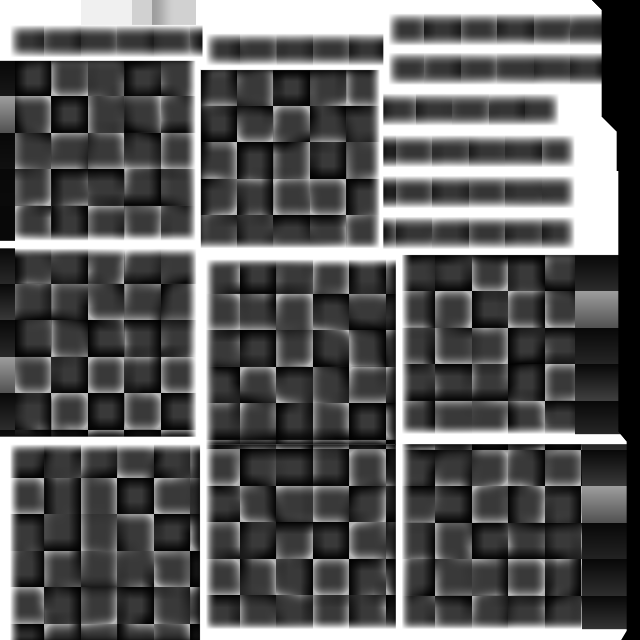
Give the GLSL for this texture map, as a Shadertoy shader.

```glsl
// Baked cavity map: panels of tilted square tiles with white glowing rims,
// thin side strips, smeared margins and a black border on the right.
// Each tile is a random tilted plane; height steps to neighbours shade its edges.

#define UNITS 768.0      // layout units across the canvas
#define PITCH 43.8       // tile size
#define EDGE 15.0        // reach of shading at tile edges
#define RIM 14.0         // reach of the white rim in panels
#define STRIP_RIM 17.0   // reach of the white rim in strips
#define BASE 0.225       // flat tile grey
#define LIGHT 0.40       // strength of raised edges
#define TILT 0.9         // slope of the tiles

// Left, top, right, bottom, measured from the upper left.
const vec4 PANELS[8] = vec4[8](
    vec4(-1, 73, 235, 289), vec4(241, 84, 456, 298),
    vec4(-1, 298, 236, 524), vec4(247, 311, 475, 533),
    vec4(482, 306, 746, 521), vec4(12, 533, 240, 770),
    vec4(247, 533, 475, 755), vec4(482, 533, 756, 755));
// Grid origin, then the x range outside which rows are smeared.
const vec4 GRIDS[8] = vec4[8](
    vec4(18, 71.5, 18, 800), vec4(240.5, 83, 0, 800),
    vec4(18, 296.5, 18, 800), vec4(244, 308.5, 0, 800),
    vec4(478.5, 305.5, 0, 690), vec4(9.5, 529.5, 0, 800),
    vec4(244, 539, 0, 800), vec4(478.5, 539.5, 0, 698));
// Sides with a white rim; the other sides are shadowed.
const vec4 GLOWS[8] = vec4[8](
    vec4(0, 0, 1, 1), vec4(0, 0, 1, 1), vec4(0, 1, 1, 0), vec4(1, 1, 0, 0),
    vec4(1, 0, 0, 1), vec4(1, 1, 0, 0), vec4(1, 0, 0, 1), vec4(1, 0, 0, 1));
// Left, top, right end and first joint of each strip.
const vec4 STRIPS[8] = vec4[8](
    vec4(12, 30, 243, 53), vec4(247, 40, 460, 288),
    vec4(466, 16, 726, 509), vec4(466, 63, 726, 509),
    vec4(460, 112, 671, 499), vec4(460, 162, 690, 475),
    vec4(460, 211, 690, 475), vec4(460, 260, 690, 475));

float hash(vec2 p) {
    vec3 a = fract(vec3(p.xyx) * 0.1031);
    a += dot(a, a.yzx + 33.33);
    return fract((a.x + a.y) * a.z);
}

// Height of a tile's tilted plane at a place relative to its centre.
float tileHeight(vec2 cell, vec2 local) {
    vec2 slope = vec2(hash(cell + 17.3), hash(cell + 41.7)) - 0.5;
    return hash(cell) - 0.5 + TILT * dot(slope, local);
}

// Grey of the tile field: lighter above a step, darker below it.
float tiles(vec2 p, float seed, float aa) {
    vec2 g = p / PITCH;
    vec2 id = floor(g), local = fract(g) - 0.5;
    vec2 cell = id + seed * 31.0;
    float own = tileHeight(cell, local), light = 0.0, shade = 1.0;
    for (int k = 0; k < 4; k++) {
        float s = k < 2 ? 1.0 : -1.0;
        vec2 dir = k % 2 == 0 ? vec2(s, 0) : vec2(0, s);
        float d = (0.5 - dot(local, dir)) * PITCH;
        float fade = clamp(1.0 - d / EDGE, 0.0, 1.0);
        fade *= fade * smoothstep(-0.5 * aa, 0.5 * aa, d);
        float rise = clamp((tileHeight(cell + dir, local) - own) * 2.4, -1.0, 1.0);
        light += max(-rise, 0.0) * fade;
        shade *= 1.0 - max(rise, 0.0) * sqrt(fade) * 0.95;
    }
    return (BASE + LIGHT * min(light, 1.2)) * shade;
}

// Distances inward from the left, top, right and bottom sides.
vec4 inset(vec2 p, vec4 box) { return vec4(p - box.xy, box.zw - p); }

float cover(vec4 d, float aa) {
    return smoothstep(-aa, aa, min(min(d.x, d.y), min(d.z, d.w)));
}

// Adds white rims on glowing sides and shadows on the others.
float frame(float tone, vec4 d, vec4 glow, float reach) {
    vec4 f = clamp(1.0 - d / reach, 0.0, 1.0);
    f *= f;
    vec4 dark = 1.0 - 0.75 * f * (1.0 - glow), clear = 1.0 - f * glow;
    tone *= dark.x * dark.y * dark.z * dark.w;
    return mix(1.0, tone, clear.x * clear.y * clear.z * clear.w);
}

void mainImage(out vec4 fragColor, in vec2 fragCoord) {
    vec2 p = fragCoord / iResolution.xy;
    p = vec2(p.x, 1.0 - p.y) * UNITS;
    float aa = 0.7 * UNITS / iResolution.y;

    // White ground with faint vertical streaks at the top
    float streak = 0.06 * step(97.0, p.x) + 0.12 * step(158.0, p.x)
        + 0.2 * step(183.0, p.x) * (1.0 - smoothstep(183.0, 210.0, p.x));
    float tone = 1.0 - streak * step(p.x, 235.0) * step(p.y, 30.0);

    // Strips
    for (int i = 0; i < 8; i++) {
        vec4 s = STRIPS[i];
        vec4 d = inset(p, vec4(s.xyz, s.y + 39.0));
        float grey = mix(BASE * 0.85, tiles(p - vec2(s.w, s.y - 3.0), float(i + 9), aa), 0.5);
        vec4 glow = vec4(i < 4, 1, i > 3, 1);
        tone = mix(tone, frame(grey, d, glow, STRIP_RIM), cover(d, aa));
    }

    // Tile panels, with rows smeared out past the grid
    for (int i = 0; i < 8; i++) {
        vec4 grid = GRIDS[i], d = inset(p, PANELS[i]);
        float grey = tiles(p - grid.xy, float(i), aa);
        float row = (p.y - grid.y) / PITCH;
        float lit = float(floor(row) == (i == 2 ? 3.0 : 1.0));
        float smear = mix(0.03 + 0.22 * hash(vec2(floor(row), i + 5)) * fract(row),
                          0.62 - 0.3 * fract(row), lit);
        float margin = step(p.x, grid.z) + step(grid.w, p.x);
        grey = mix(frame(grey, d, GLOWS[i], RIM), smear, margin);
        tone = mix(tone, grey, cover(d, aa));
    }

    // Black border with slanted shoulders
    float border = 722.0 + 18.0 * clamp((p.y - 140.0) / 18.0, 0.0, 1.0)
        + 2.0 * step(205.0, p.y) + 10.0 * clamp((p.y - 518.0) / 12.0, 0.0, 1.0)
        - max(12.0 - p.y, 0.0) - 0.6 * max(p.y - 757.0, 0.0);
    tone *= 1.0 - smoothstep(-aa, aa, p.x - border);
    fragColor = vec4(vec3(clamp(tone, 0.0, 1.0)), 1.0);
}
```
